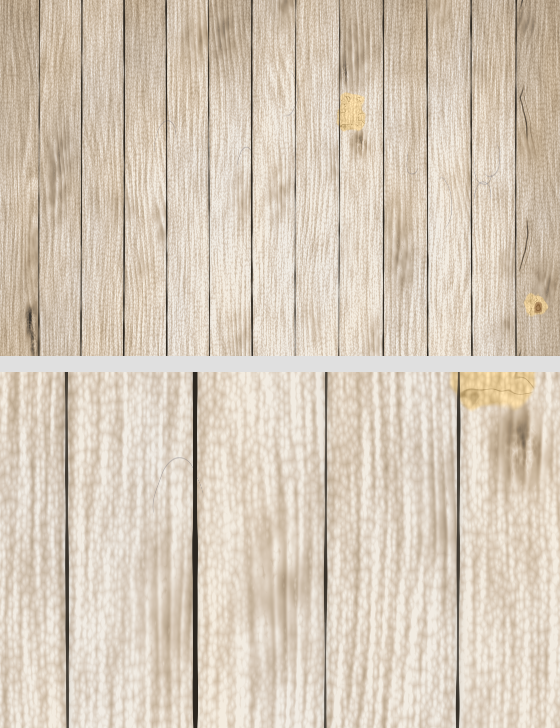
Top: the whole. Bottom: its middle third, enlarged.
A WebGL 2 fragment shader for this texture:

```glsl
#version 300 es
precision highp float;
uniform vec2 u_resolution;
out vec4 fragColor;

float hash(vec2 p) {
  return fract(sin(dot(p, vec2(127.1, 311.7))) * 43758.5);
}

// Cellular noise: distance to the nearest scattered point
float cells(vec2 p) {
  vec2 id = floor(p);
  float nearest = 1.0;
  for (int j = -1; j <= 1; j++)
    for (int i = -1; i <= 1; i++) {
      vec2 c = id + vec2(i, j);
      nearest = min(nearest, length(c + vec2(hash(c), hash(c + 57.0)) - p));
    }
  return nearest;
}

// Layered sines, roughly -1 to 1
float waves(vec2 p) {
  float sum = 0.0, amp = 0.5;
  for (int i = 0; i < 4; i++) {
    p = mat2(0.8, 0.6, -0.6, 0.8) * p * 1.7 + 1.3;
    sum += amp * sin(p.x + sin(p.y));
    amp *= 0.55;
  }
  return sum;
}

// Wood colour ramp, indexed by brightness
vec3 woodColor(float t) {
  vec3 c = mix(vec3(0.23, 0.21, 0.19), vec3(0.44, 0.39, 0.33), smoothstep(0.23, 0.44, t));
  c = mix(c, vec3(0.67, 0.59, 0.49), clamp((t - 0.44) / 0.23, 0.0, 1.0));
  c = mix(c, vec3(0.78, 0.71, 0.62), clamp((t - 0.67) / 0.11, 0.0, 1.0));
  c = mix(c, vec3(0.85, 0.79, 0.72), clamp((t - 0.78) / 0.07, 0.0, 1.0));
  return mix(c, vec3(0.95, 0.925, 0.885), clamp((t - 0.85) / 0.1, 0.0, 1.0));
}

// Soft elliptical stain
float stain(vec2 p, vec2 center, vec2 size) {
  vec2 d = (p - center) / size;
  return exp(-dot(d, d));
}

// Ragged rounded patch
float patchMask(vec2 p, vec2 center, vec2 halfSize) {
  vec2 d = abs(p - center + 0.008 * waves(p * 40.0)) - halfSize + 0.018;
  float dist = length(max(d, 0.0)) + min(max(d.x, d.y), 0.0) - 0.018;
  return smoothstep(0.003, -0.003, dist);
}

void main() {
  vec2 p = gl_FragCoord.xy / u_resolution * vec2(1.574, 1.0);
  float px = 1.0 / u_resolution.y;

  // Thirteen boards, slightly wider toward the right
  float slant = 0.0015 * sin(p.y * 2.5 + p.x * 9.0);
  float b = 0.1178, a = 0.000369;
  float s = (sqrt(b * b + 4.0 * a * (p.x + slant - 0.1107)) - b) / (2.0 * a) + 1.0;
  float board = floor(s), u = s - board;
  float seed = hash(vec2(board, 3.0));

  // Growth rings and fibres
  float arch = mix(5.0, 17.0, hash(vec2(board, 8.0)));
  float phase = 52.0 * u + arch * waves(vec2(u * 1.5, p.y * 2.6) + seed * 40.0);
  float ring = sin(phase + 0.6 * sin(phase)) * smoothstep(3.1, 1.6, fwidth(phase));
  vec2 f = p + vec2(0.004 * waves(vec2(u, p.y * 5.0 + seed * 20.0)), seed * 9.0);
  float fibre = cells(f * vec2(190.0, 11.0)) - 0.47;
  float streak = cells(f * vec2(70.0, 2.0)) - 0.47;
  float speck = cells(f * vec2(230.0, 130.0)) - 0.47;
  float wash = waves(vec2(s * 0.8, p.y * 2.6) + seed * 30.0);
  float ringPower = 0.6 + 0.5 * waves(vec2(s * 1.3, p.y * 4.0) + 5.0);

  // Brightness: pale lower middle, weathered corners
  float far = length((p - vec2(0.88, 0.3)) * vec2(0.95, 0.85));
  float t = 0.888 - 0.105 * smoothstep(0.2, 0.95, far) + 0.03 * (seed - 0.5);
  t += 0.03 * wash + 0.05 * ring * ringPower;
  t -= 0.14 * fibre + 0.08 * streak + 0.12 * speck;
  t -= 0.08 * smoothstep(0.6, 1.0, p.y + 0.15 * wash) * hash(vec2(board, 5.0));
  t -= 0.04 * smoothstep(1.44, 1.47, p.x);

  // Scattered stains, broken up by the grain
  float rough = 0.65 + 0.8 * waves(p * vec2(90.0, 35.0)) - 1.3 * fibre - speck - 0.4 * ring;
  rough = clamp(rough, 0.0, 1.7);
  for (int i = 0; i < 3; i++) {
    vec2 k = vec2(board, float(i) + 11.0);
    vec2 at = vec2(hash(k), hash(k + 20.0));
    vec2 size = vec2(0.16, 0.025) + vec2(0.2, 0.07) * hash(k + 31.0);
    t -= 0.15 * hash(k + 43.0) * rough * stain(vec2(u, p.y), at, size);
  }
  t -= 0.32 * rough * stain(p, vec2(1.014, 0.596), vec2(0.022, 0.03));
  t -= 0.28 * rough * stain(p, vec2(0.969, 0.795), vec2(0.014, 0.035));

  // Dark knot trailing down a board
  t -= 0.4 * rough * stain(p, vec2(0.086, 0.1), vec2(0.018, 0.04));
  t -= 0.4 * rough * stain(p, vec2(0.095, 0.03), vec2(0.012, 0.035));

  // Cusped cracks on the last board
  float crackX = 1.461 + 0.022 * abs(sin(p.y * 13.0)) + 0.002 * waves(p * 30.0);
  float open = smoothstep(0.1, 0.7, sin(p.y * 17.0 - 10.0));
  t -= 0.42 * open * smoothstep(0.0008 + px, 0.0, abs(p.x - crackX));
  t -= 0.15 * open * smoothstep(px, 0.0, abs(p.x - crackX - 0.012));

  vec3 color = woodColor(t);
  color += vec3(0.009, 0.0, -0.014) * waves(p * vec2(14.0, 5.0) + seed * 7.0);

  // Faint bluish scratches: parts of ellipses
  for (int i = 0; i < 8; i++) {
    vec2 k = vec2(float(i), 71.0);
    vec2 d = p - vec2(0.45 + 0.95 * hash(k), 0.35 + 0.4 * hash(k + 9.0));
    d += 0.005 * waves(p * 25.0);
    float curve = abs(length(d * vec2(1.5, 0.7)) - 0.025 - 0.035 * hash(k + 4.0));
    float part = smoothstep(-0.1, 0.4, sin(atan(d.y, d.x) + float(i) * 2.0));
    color = mix(color, vec3(0.5, 0.49, 0.52), 0.35 * part * smoothstep(px, 0.0, curve));
  }

  // Yellow resin patches, the smaller one with a knot
  float resin = max(patchMask(p, vec2(0.988, 0.686), vec2(0.035, 0.052)),
                    patchMask(p, vec2(1.506, 0.146), vec2(0.028, 0.031)));
  vec3 resinColor = vec3(0.92, 0.8, 0.58) + 0.05 * waves(p * 60.0) - 0.14 * (fibre + speck);
  float vein = smoothstep(0.05, 0.0, abs(waves(p * vec2(28.0, 35.0))));
  color = mix(color, resinColor - 0.15 * vein, 0.88 * resin);
  float knot = length((p - vec2(1.512, 0.136)) * vec2(1.0, 0.85)) + 0.003 * waves(p * 90.0);
  color = mix(color, vec3(0.55, 0.4, 0.24) + 0.08 * sin(knot * 900.0),
              0.85 * smoothstep(0.015, 0.008, knot));

  // Gaps between boards, uneven in width and depth
  float edge = min(u, 1.0 - u) * 0.121;
  float gapSeed = hash(vec2(floor(s + 0.5), 17.0));
  float wear = waves(vec2(gapSeed * 50.0, p.y * 20.0));
  float halfGap = 0.001 + 0.0011 * gapSeed + 0.0006 * wear;
  color *= 1.0 - 0.12 * exp(-edge / 0.003);
  float gap = smoothstep(halfGap + 0.5 * px, halfGap - 0.5 * px, edge);
  gap *= clamp(0.75 + 0.3 * gapSeed + 0.15 * wear, 0.0, 1.0);
  color = mix(color, vec3(0.17, 0.15, 0.12), gap);

  fragColor = vec4(clamp(color, 0.0, 1.0), 1.0);
}
```
